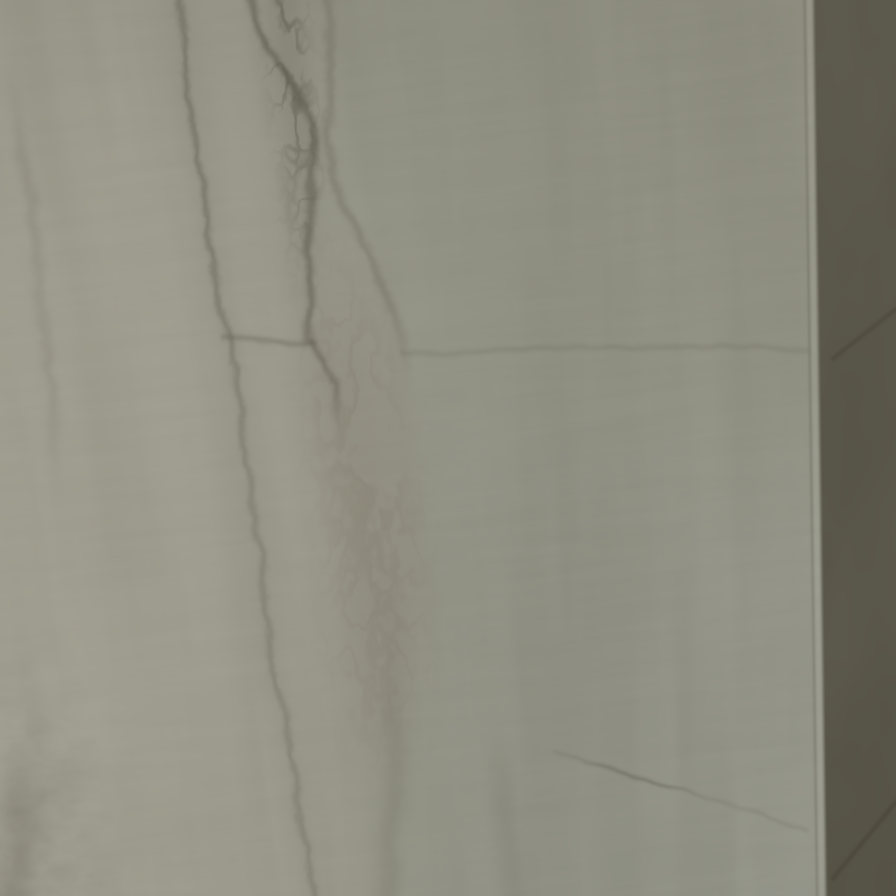
Reproduce this texture procedurally as a Shadertoy shader.

```glsl
// A pale, grey-green stone slab with soft leaning veins, a rough fissure and
// hairline cracks, ending at a shadowed side face on the right. Blended cellular
// noise gives the mottling and layered sines make the veins wander.

const vec3 PALE_STONE = vec3(0.622, 0.614, 0.558);
const vec3 GREY_STONE = vec3(0.570, 0.570, 0.520);
const vec3 SIDE_SHADOW = vec3(0.350, 0.340, 0.290);
const vec3 VEIN_TINT = vec3(0.360, 0.350, 0.300);
const vec3 BROWN_TINT = vec3(0.530, 0.505, 0.450);

vec3 hash3(vec2 cell) {
    vec3 s = vec3(dot(cell, vec2(127.1, 311.7)), dot(cell, vec2(269.5, 183.3)), dot(cell, vec2(419.2, 371.9)));
    return fract(sin(s) * 43758.545);
}

// Cellular noise whose cell values melt into each other, 0 to 1
float cellBlend(vec2 p) {
    vec2 base = floor(p);
    float total = 0.0, weightSum = 0.0;
    for (int j = -1; j <= 1; j++) {
        for (int i = -1; i <= 1; i++) {
            vec2 cell = base + vec2(i, j);
            vec3 rnd = hash3(cell);
            vec2 d = cell + rnd.xy - p;
            float weight = exp(-5.0 * dot(d, d));
            total += rnd.z * weight;
            weightSum += weight;
        }
    }
    return total / weightSum;
}

float layered(vec2 p) {
    return 0.55 * cellBlend(p) + 0.3 * cellBlend(p * 2.1 + 7.3) + 0.15 * cellBlend(p * 4.3 + 3.1);
}

// Thin contour lines of the noise
float crackle(vec2 p) {
    return 1.0 - smoothstep(0.0, 0.14, abs(layered(p) - 0.5));
}

float wander(float t, float seed) {
    return 0.5 * sin(t * 13.0 + seed) + 0.3 * sin(t * 31.0 + seed * 2.3)
         + 0.18 * sin(t * 77.0 + seed * 4.1) + 0.12 * sin(t * 151.0 + seed);
}

float ridge(float d, float width) {
    return exp(-d * d / (width * width));
}

// One inside low..high, fading over the given softness
float span(float v, float low, float high, float soft) {
    return smoothstep(low - soft, low + soft, v) * (1.0 - smoothstep(high - soft, high + soft, v));
}

float crack(vec2 p, vec2 a, vec2 b, float width) {
    vec2 ab = b - a;
    float h = clamp(dot(p - a, ab) / dot(ab, ab), 0.0, 1.0);
    return ridge(length(p - a - ab * h), width);
}

// Broad tone, leaning streaks and fine brushed grain
vec3 stone(vec2 p) {
    vec2 lean = vec2(p.x + 0.16 * p.y * (1.0 - p.x), p.y);
    float cloud = layered(lean * vec2(5.0, 2.5)) - 0.5;
    float streak = layered(lean * vec2(24.0, 2.2) + 11.0) - 0.5;
    float brush = layered(vec2(p.x * 9.0, (p.y - 0.12 * p.x) * 95.0)) - 0.5;
    float grey = smoothstep(0.2, 0.56, p.x + 0.25 * cloud + 0.08 * p.y);
    vec3 col = mix(PALE_STONE, GREY_STONE, grey);
    col += 0.03 * cloud + 0.028 * streak + 0.013 * brush;
    col += vec3(0.004, 0.010, 0.022) * smoothstep(0.3, 0.9, p.x) * (0.5 - p.y);
    return col - 0.03 * smoothstep(0.65, 1.1, p.y) * (1.0 - 0.6 * p.x);
}

vec3 addVeins(vec3 col, vec2 p) {
    float y = p.y;
    float rough = layered(p * 55.0) - 0.5;
    float x = p.x + 0.008 * rough;

    // Long slanted veins
    float longVein = x - 0.348 + 0.152 * y - 0.006 * wander(y, 1.0);
    float leftVein = x - 0.065 + 0.055 * smoothstep(0.45, 1.0, y) - 0.006 * wander(y, 4.0);
    float innerVein = x - 0.365 - 0.09 * (1.0 - smoothstep(0.58, 0.86, y)) - 0.005 * wander(y, 2.0);
    col = mix(col, VEIN_TINT, ridge(longVein, 0.0045) * (0.24 + 0.14 * smoothstep(0.4, 0.8, y)));
    col = mix(col, VEIN_TINT, ridge(longVein, 0.018) * 0.07);
    col = mix(col, VEIN_TINT, ridge(leftVein, 0.008) * 0.13 * span(y, 0.5, 0.88, 0.08));
    col = mix(col, VEIN_TINT, ridge(innerVein, 0.006) * 0.26 * smoothstep(0.55, 0.68, y));

    // Dark fissure with a crumbled border
    float path = 0.28 + 0.066 * (1.0 - smoothstep(0.84, 1.01, y)) + 0.034 * (1.0 - smoothstep(0.56, 0.63, y));
    float fissure = x - path - 0.005 * wander(y, 3.0);
    float band = ridge(p.x - 0.337 + 0.02 * smoothstep(0.8, 1.0, y), 0.022) * smoothstep(0.62, 0.92, y);
    col = mix(col, VEIN_TINT, ridge(fissure, 0.0055) * 0.5 * smoothstep(0.5, 0.58, y));
    col = mix(col, VEIN_TINT, band * (0.18 + 0.42 * crackle(p * vec2(45.0, 28.0))));

    // Brown stain below it, and weathered patches
    float stain = ridge(p.x - 0.425 + 0.05 * smoothstep(0.3, 0.75, y), 0.05) * span(y, 0.2, 0.66, 0.13);
    float tail = ridge(x - 0.438 - 0.008 * wander(y * 0.6, 5.0), 0.014) * (1.0 - smoothstep(0.1, 0.4, y));
    float smudge = ridge(x - 0.572 + 0.08 * y, 0.018) * (1.0 - smoothstep(0.1, 0.2, y));
    float corner = (1.0 - smoothstep(0.04, 0.19, p.x)) * (1.0 - smoothstep(0.08, 0.35, y));
    col = mix(col, BROWN_TINT, stain * (0.3 + 0.35 * crackle(p * vec2(38.0, 22.0))));
    col = mix(col, VEIN_TINT, 0.17 * tail + 0.12 * smudge);
    col += corner * 0.07 * (layered(p * vec2(28.0, 40.0)) - 0.55);
    return mix(col, VEIN_TINT, 0.22 * ridge(x - 0.02, 0.022) * (1.0 - smoothstep(0.08, 0.2, y)));
}

vec3 addCracks(vec3 col, vec2 p) {
    vec2 q = p + vec2(0.0, 0.004 * wander(p.x, 2.0) + 0.005 * (layered(p * 40.0) - 0.5));
    float dark = 0.28 * crack(q, vec2(0.25, 0.622), vec2(0.35, 0.617), 0.004);
    dark += 0.15 * crack(q, vec2(0.45, 0.608), vec2(0.9, 0.613), 0.004);
    dark += 0.34 * crack(q, vec2(0.62, 0.158), vec2(0.9, 0.077), 0.003) * (0.4 + 0.6 * span(p.x, 0.66, 0.76, 0.03));
    return mix(col, VEIN_TINT, dark);
}

vec3 sideFace(vec2 p) {
    vec3 col = SIDE_SHADOW + 0.03 * (layered(p * vec2(12.0, 5.0)) - 0.5);
    float lines = crack(p, vec2(0.93, 0.60), vec2(1.0, 0.655), 0.003) + crack(p, vec2(0.93, 0.02), vec2(1.0, 0.105), 0.003);
    return col - 0.035 * lines + 0.015 * (p.y - 0.5);
}

void mainImage(out vec4 fragColor, in vec2 fragCoord) {
    vec2 p = fragCoord / iResolution.xy;
    vec3 col = addCracks(addVeins(stone(p), p), p);

    // Slab edge: a fine groove, a lit rim, then the shadowed side
    float edge = p.x - 0.922 + 0.014 * p.y;
    col = mix(col, VEIN_TINT, 0.25 * ridge(edge + 0.010, 0.002));
    col += 0.03 * ridge(edge + 0.005, 0.003);
    col = mix(col, sideFace(p), smoothstep(-0.003, 0.003, edge));
    fragColor = vec4(col, 1.0);
}
```
